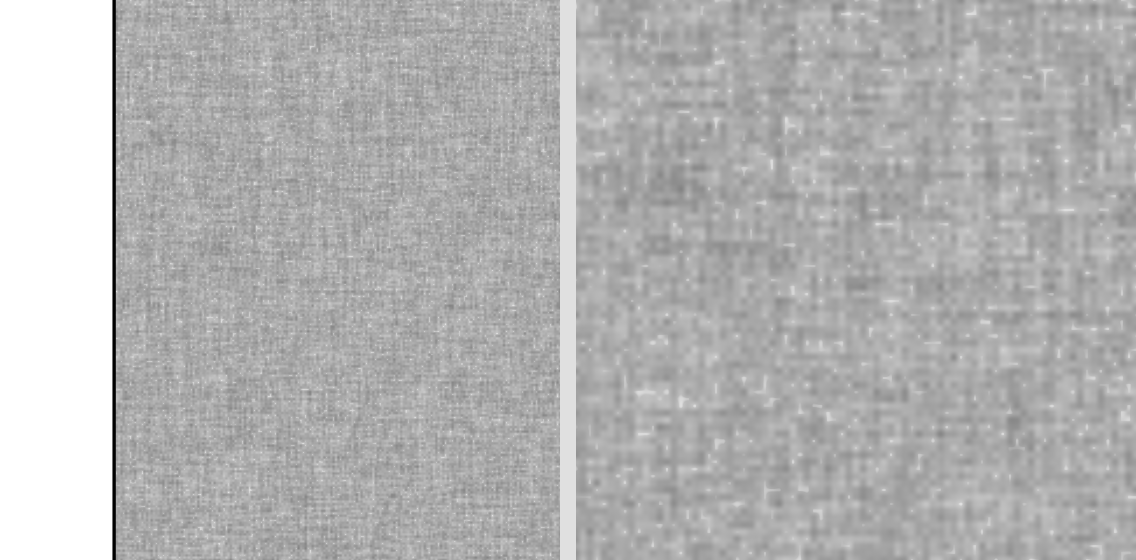
Left, the full canvas; right, a detail of the centre.
This texture is drawn by a Shadertoy shader. Its source:

```glsl
// Grey woven linen panel with a thin black border line beside a white margin.

const vec3 WHITE = vec3(1.0);
const vec3 INK = vec3(0.0);
const float CLOTH_TONE = 0.667;

const float LINE_LEFT = 0.2008;
const float LINE_RIGHT = 0.2068;
const float EDGE_SOFTNESS = 0.0010;

const float THREADS = 240.0;       // threads across the canvas
const float STREAK_CELLS = 44.0;   // short streaks along a thread
const float LONG_CELLS = 7.0;      // long tone changes along a thread
const float MOTTLE_CELLS = 24.0;   // soft cloudy patches

const float STREAK_GAIN = 0.085;
const float LONG_GAIN = 0.050;
const float GRAIN_GAIN = 0.110;
const float MOTTLE_GAIN = 0.025;
const float FLECK_GAIN = 0.10;

float hash(vec2 cell) {
    vec3 q = fract(cell.xyx * vec3(0.1031, 0.1030, 0.0973));
    q += dot(q, q.yzx + 33.33);
    return fract((q.x + q.y) * q.z);
}

// Smoothly blended cell values, centred on zero
float cellNoise(vec2 p) {
    vec2 cell = floor(p);
    vec2 f = fract(p);
    f = f * f * (3.0 - 2.0 * f);
    float low = mix(hash(cell), hash(cell + vec2(1.0, 0.0)), f.x);
    float high = mix(hash(cell + vec2(0.0, 1.0)), hash(cell + vec2(1.0)), f.x);
    return mix(low, high, f.y) - 0.5;
}

// Threads that run along x; swap the axes for the other direction
float threads(vec2 uv, float seed) {
    float streak = cellNoise(uv * vec2(STREAK_CELLS, THREADS) + seed);
    float slow = cellNoise(uv * vec2(LONG_CELLS, THREADS * 0.8) + seed * 2.0);
    return STREAK_GAIN * streak + LONG_GAIN * slow;
}

float linen(vec2 uv) {
    float tone = CLOTH_TONE;
    tone += threads(uv, 17.0) + threads(uv.yx, 91.0);

    // Fine grain where threads cross, with a few bright slubs
    float grain = cellNoise(uv * THREADS + 53.0);
    tone += GRAIN_GAIN * grain;
    tone += FLECK_GAIN * smoothstep(0.36, 0.5, grain);

    return tone + MOTTLE_GAIN * cellNoise(uv * MOTTLE_CELLS + 7.0);
}

void mainImage(out vec4 fragColor, in vec2 fragCoord) {
    vec2 uv = fragCoord / iResolution.xy;
    float soft = max(EDGE_SOFTNESS, 0.7 / iResolution.x);

    // White margin, black line, cloth
    float pastLeft = smoothstep(-soft, soft, uv.x - LINE_LEFT);
    float pastRight = smoothstep(-soft, soft, uv.x - LINE_RIGHT);
    vec3 color = mix(WHITE, INK, pastLeft);
    color = mix(color, vec3(linen(uv)), pastRight);

    fragColor = vec4(color, 1.0);
}
```
